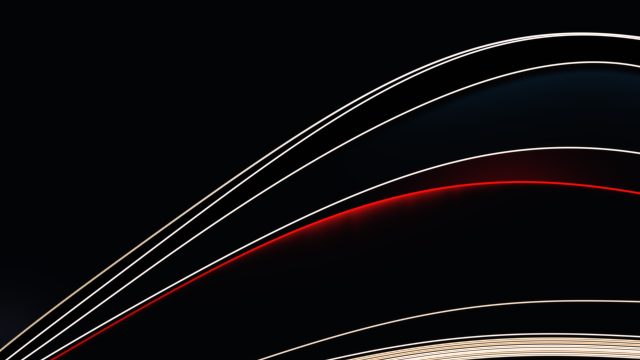
Reproduce this background procedurally as a Shadertoy shader.

```glsl
#define LINE_WIDTH 0.0023
#define STRANDS 11
#define STRAND_GAP 0.0047
#define NIGHT vec3(0.012, 0.016, 0.024)
#define WHITE vec3(1.0, 0.96, 0.93)
#define WARM vec3(0.93, 0.80, 0.64)
#define BROWN vec3(0.51, 0.35, 0.27)
#define RED vec3(0.93, 0.05, 0.03)
#define DARK_RED vec3(0.20, 0.004, 0.010)
#define BLUE vec3(0.025, 0.095, 0.150)
#define VIOLET vec3(0.27, 0.29, 0.45)

float hash(float n) {
    n = fract(n * 0.1031);
    n *= n + 33.33;
    return fract(n * (n + n));
}

float noise(float x) {
    float f = fract(x);
    return mix(hash(floor(x)), hash(floor(x) + 1.0), f * f * (3.0 - 2.0 * f));
}

float bump(float x, float center, float width) {
    float k = (x - center) / width;
    return exp(-k * k);
}

// Smooth polynomial through six evenly spaced heights
float curve(float x, vec3 a, vec3 b) {
    float h[6] = float[6](a.x, a.y, a.z, b.x, b.y, b.z);
    float t = x * 5.0;
    for (int k = 1; k < 6; k++)
        for (int i = 0; i < 6 - k; i++)
            h[i] = mix(h[i], h[i + 1], (t - float(i)) / float(k));
    return h[0];
}

// Signed distance to a curve, positive above it
float side(vec2 uv, vec3 a, vec3 b) {
    float y = curve(uv.x, a, b);
    float aspect = iResolution.x / iResolution.y;
    float slope = (curve(uv.x + 0.004, a, b) - y) / (0.004 * aspect);
    return (uv.y - y) / sqrt(1.0 + slope * slope);
}

float stroke(float d, float halfWidth) {
    float aa = 0.8 / iResolution.y;
    return 1.0 - smoothstep(halfWidth - aa, halfWidth + aa, abs(d));
}

// Bright core with a thin coloured fringe
vec3 drawLine(vec3 base, float d, float halfWidth, vec3 core, vec3 fringe) {
    base += fringe * 0.35 * exp(-abs(d) / 0.0022);
    return mix(base, core, stroke(d, halfWidth));
}

void mainImage(out vec4 fragColor, in vec2 fragCoord) {
    vec2 uv = fragCoord / iResolution.xy;

    float outer = side(uv, vec3(0.0255, 0.2951, 0.5468), vec3(0.7627, 0.8894, 0.8958));
    float inner = side(uv, vec3(-0.0139, 0.2569, 0.5208), vec3(0.7477, 0.8831, 0.8912));
    float middle = side(uv, vec3(-0.0417, 0.2106, 0.4549), vec3(0.6586, 0.7963, 0.8148));
    float lower = side(uv, vec3(-0.0718, 0.1389, 0.3310), vec3(0.4896, 0.5799, 0.5741));
    float ember = side(uv, vec3(-0.0833, 0.1227, 0.3102), vec3(0.4433, 0.4942, 0.4630));
    float low = side(uv, vec3(-0.2616, -0.1273, -0.0035), vec3(0.1007, 0.1574, 0.1620));
    float bundle = side(uv, vec3(-0.2731, -0.1551, -0.0509), vec3(0.0312, 0.0706, 0.0648));

    // Night, darker inside the upper bands
    float aa = 1.0 / iResolution.y;
    float upperBand = smoothstep(-aa, aa, middle) * smoothstep(-aa, aa, -outer);
    vec3 color = NIGHT * (1.0 - 0.75 * upperBand);
    color += VIOLET * 0.14 * bump(uv.x, 0.0, 0.08) * bump(uv.y, 0.08, 0.10) * step(0.0, outer);

    // Blue sheen below the middle curve
    float depth = max(-middle, 0.0);
    float sheen = smoothstep(0.012, 0.035, depth) * exp(-depth / 0.075);
    color += BLUE * sheen * smoothstep(0.5, 0.85, uv.x) * step(0.0, lower);

    // Red wedge and the glow under the ember edge
    float wedge = smoothstep(-aa, aa, ember) * smoothstep(-aa, aa, -lower);
    color += DARK_RED * wedge * bump(uv.x, 0.79, 0.13) * exp(-max(ember, 0.0) / 0.09);
    depth = max(-ember, 0.0);
    float heat = bump(uv.x, 0.58, 0.17);
    float reach = mix(0.004, 0.017, heat) * (0.85 + 0.3 * noise(uv.x * 70.0));
    float glow = exp(-depth / reach) * smoothstep(-aa, aa, -ember);
    color += RED * glow * mix(0.35, 0.85, heat);
    color += DARK_RED * 0.4 * heat * exp(-depth / 0.045) * step(ember, 0.0);
    color = mix(color, RED * mix(0.75, 1.05, smoothstep(0.2, 0.5, uv.x)), stroke(ember, LINE_WIDTH * 1.15));

    // Long bright curves
    vec3 outerTint = mix(WARM * 0.9, WHITE, smoothstep(0.1, 0.6, uv.x));
    color = drawLine(color, outer, LINE_WIDTH * 1.15, outerTint, VIOLET);
    color = drawLine(color, inner, LINE_WIDTH, WHITE, VIOLET);
    color = drawLine(color, middle, LINE_WIDTH, WHITE, mix(VIOLET, BROWN, uv.x));
    color = drawLine(color, lower, LINE_WIDTH, WHITE, mix(VIOLET, BROWN, uv.x));
    color = drawLine(color, low, LINE_WIDTH * 0.9, mix(WHITE, WARM, 0.5), BROWN);

    // Packed strands at the foot
    color = drawLine(color, bundle, LINE_WIDTH * 0.9, WHITE, BROWN);
    for (int i = 0; i < STRANDS; i++) {
        float n = float(i);
        float offset = 0.011 + STRAND_GAP * (n + 0.4 * hash(n + 3.0));
        float halfWidth = LINE_WIDTH * mix(0.75, 1.3, hash(n + 19.0));
        vec3 tint = mix(WARM, WHITE, sqrt(hash(n + 41.0)));
        color = drawLine(color, bundle + offset, halfWidth, tint, BROWN);
    }

    fragColor = vec4(clamp(color, 0.0, 1.0), 1.0);
}
```
